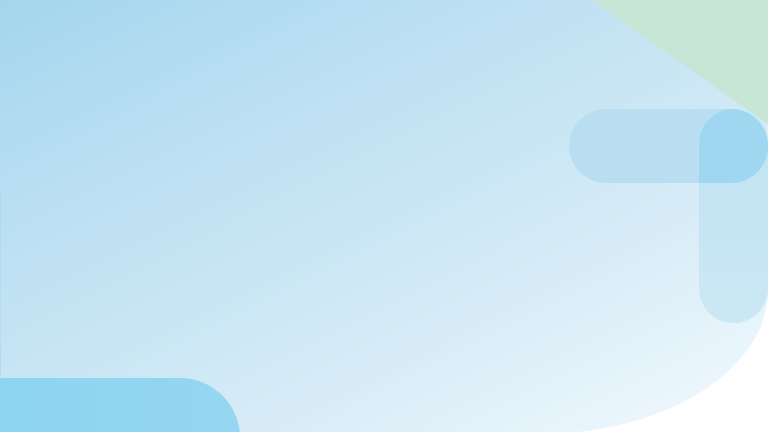
A Shadertoy shader for this background:

```glsl
// Backdrop gradient, from upper left to lower right
const vec3 SKY_DEEP  = vec3(0.640, 0.838, 0.932);
const vec3 SKY_SOFT  = vec3(0.725, 0.872, 0.950);
const vec3 SKY_MID   = vec3(0.790, 0.902, 0.957);
const vec3 SKY_PALE  = vec3(0.850, 0.928, 0.970);
const vec3 SKY_LIGHT = vec3(0.925, 0.967, 0.990);
const vec2 GRADIENT_AXIS = vec2(0.266, 0.527);

// Shape colours
const vec3 PAPER      = vec3(1.0);
const vec3 LEAF       = vec3(0.785, 0.900, 0.838);
const vec3 BAR_BLUE   = vec3(0.725, 0.870, 0.950);
const vec3 POST_TOP   = vec3(0.765, 0.893, 0.950);
const vec3 POST_BASE  = vec3(0.795, 0.908, 0.957);
const vec3 CROSS_BLUE = vec3(0.625, 0.842, 0.947);
const vec3 TAB_LEFT   = vec3(0.550, 0.830, 0.940);
const vec3 TAB_RIGHT  = vec3(0.590, 0.840, 0.947);

// Layout, in units of the canvas height
const vec2 LEAF_START  = vec2(1.370, 1.0);
const vec2 LEAF_NORMAL = vec2(0.577, 0.817);
const vec2 BAR_CENTER  = vec2(1.5475, 0.662);
const vec2 BAR_HALF    = vec2(0.2303, 0.0856);
const vec2 POST_CENTER = vec2(1.698, 0.500);
const vec2 POST_HALF   = vec2(0.0799, 0.2477);
const vec2 BEND_CENTER = vec2(1.250, 0.3287);
const vec2 BEND_RADII  = vec2(0.5278, 0.3333);
const vec2 TAB_CENTER  = vec2(-0.2222, -0.4375);
const vec2 TAB_HALF    = vec2(0.7778, 0.5625);
const float TAB_RADIUS = 0.139;
const float RIM_TOP    = 0.555;
const float RIM_WIDTH  = 0.0023;

float roundedBox(vec2 p, vec2 halfSize, float radius) {
    vec2 q = abs(p) - halfSize + radius;
    return length(max(q, 0.0)) + min(max(q.x, q.y), 0.0) - radius;
}

// Approximate distance to the ellipse that trims the lower right corner
float cornerBend(vec2 p) {
    vec2 q = max(vec2(p.x - BEND_CENTER.x, BEND_CENTER.y - p.y), 0.0);
    return (length(q / BEND_RADII) - 1.0) * BEND_RADII.y;
}

// Coverage of a shape with an edge one pixel wide
float cover(float dist) {
    return clamp(0.5 - dist * iResolution.y, 0.0, 1.0);
}

vec3 skyGradient(vec2 p) {
    float t = dot(vec2(p.x, 1.0 - p.y), GRADIENT_AXIS);
    vec3 color = mix(SKY_DEEP, SKY_SOFT, clamp(t / 0.25, 0.0, 1.0));
    color = mix(color, SKY_MID, clamp((t - 0.25) / 0.25, 0.0, 1.0));
    color = mix(color, SKY_PALE, clamp((t - 0.50) / 0.20, 0.0, 1.0));
    return mix(color, SKY_LIGHT, clamp((t - 0.70) / 0.22, 0.0, 1.0));
}

void mainImage(out vec4 fragColor, in vec2 fragCoord) {
    vec2 p = fragCoord / iResolution.y;

    // Backdrop with its curved corner
    vec3 color = mix(PAPER, skyGradient(p), cover(cornerBend(p)));

    // Green wedge in the upper right
    color = mix(color, LEAF, cover(-dot(p - LEAF_START, LEAF_NORMAL)));

    // Crossed translucent capsules
    float bar = cover(roundedBox(p - BAR_CENTER, BAR_HALF, BAR_HALF.y));
    float post = cover(roundedBox(p - POST_CENTER, POST_HALF, POST_HALF.x));
    vec3 postColor = mix(POST_BASE, POST_TOP, smoothstep(0.25, 0.60, p.y));
    color = mix(color, BAR_BLUE, bar);
    color = mix(color, mix(postColor, CROSS_BLUE, bar), post);

    // Thin rim on the left side
    float rim = cover(max(p.x - RIM_WIDTH, p.y - RIM_TOP));
    color = mix(color, SKY_DEEP, 0.5 * rim);

    // Rounded tab in the lower left
    float tab = cover(roundedBox(p - TAB_CENTER, TAB_HALF, TAB_RADIUS));
    color = mix(color, mix(TAB_LEFT, TAB_RIGHT, clamp(p.x / 0.55, 0.0, 1.0)), tab);

    fragColor = vec4(color, 1.0);
}
```
